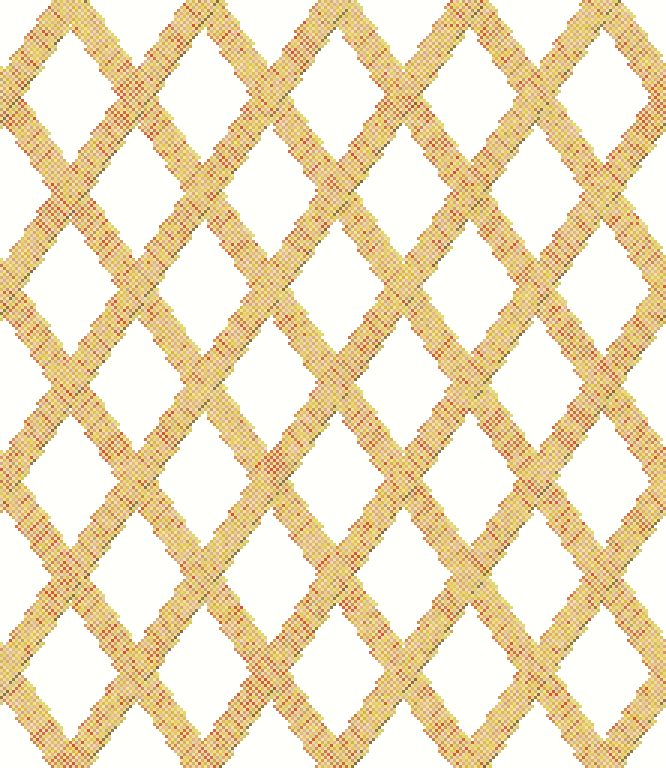
Reproduce this pattern procedurally as a Shadertoy shader.

```glsl
const vec2 GRID = vec2(222.0, 256.0);  // stipple cells on the canvas
const vec2 REPEATS = vec2(5.0, 4.0);   // diamonds across and up

float hash(vec2 p) {
    return fract(sin(dot(p, vec2(127.1, 311.7))) * 43758.5453);
}

// Value noise that wraps after "period" lattice cells
float wrapNoise(vec2 p, vec2 period) {
    vec2 i = floor(p), f = fract(p);
    f = f * f * (3.0 - 2.0 * f);
    vec2 lo = mod(i, period), hi = mod(i + 1.0, period);
    return mix(mix(hash(lo), hash(vec2(hi.x, lo.y)), f.x),
               mix(hash(vec2(lo.x, hi.y)), hash(hi), f.x), f.y);
}

// Stippled wood: light and dark cells alternate, red grain runs diagonally
vec3 wood(vec2 cell, float lean, float odd) {
    float pick = hash(cell + 17.0);
    float jitter = hash(cell + 41.0) - 0.5;
    if (odd < 0.5) {
        vec3 light = pick < 0.54 ? vec3(0.92, 0.85, 0.66) : vec3(0.93, 0.87, 0.54);
        return light + jitter * vec3(0.06, 0.06, 0.16);
    }
    // Each streak climbs through a block of eight rows
    vec2 streak = vec2(mod(cell.x - lean * mod(cell.y, 8.0), GRID.x), floor(cell.y / 8.0));
    float wear = wrapNoise(cell / GRID * vec2(12.0, 14.0), vec2(12.0, 14.0));
    float grain = 0.75 * hash(streak + 5.0) + 0.25 * pick;
    if (grain < 0.22 + 0.3 * wear)
        return vec3(0.80, 0.49, 0.33) + jitter * vec3(-0.1, 0.36, 0.26);
    vec3 dark = pick < 0.53 ? vec3(0.87, 0.68, 0.53) : vec3(0.87, 0.74, 0.33);
    return dark + jitter * vec3(0.06, 0.1, 0.12);
}

vec3 lattice(vec2 uv) {
    vec2 cell = mod(floor(uv * GRID), GRID);
    vec2 p = (cell + 0.5) / GRID * REPEATS;
    float odd = mod(cell.x + cell.y, 2.0);

    // Signed offsets from the centre lines of the slats
    float rising = fract(p.x - p.y - 0.03) - 0.5;
    float falling = fract(p.x + p.y - 0.03) - 0.5;

    // Only the odd cells reach the outer fringe
    float halfWidth = mix(0.130, 0.149, odd);
    vec3 color = vec3(1.0, 1.0, 0.99);

    // Rear slats with a pale upper edge
    if (abs(falling) < halfWidth) {
        color = wood(cell, 1.0, odd);
        if (falling > 0.125 && odd > 0.5)
            color = mix(color, vec3(0.88, 0.90, 0.42), 0.75);
        if (falling < -0.130)
            color = mix(color, vec3(0.84, 0.46, 0.30), 0.6);
    }

    // Front slats with a shaded lower edge
    if (abs(rising) < halfWidth) {
        color = wood(cell, -1.0, odd);
        if (rising < -0.130)
            color = mix(color, vec3(0.84, 0.46, 0.30), 0.6);
        if (rising > 0.130)
            color = mix(color, vec3(0.82, 0.82, 0.40), 0.6);
        else if (rising > 0.098 && odd > 0.5 && hash(cell + 73.0) < 0.75)
            color = mix(color, vec3(0.46, 0.40, 0.24), 0.75);
    }
    return color;
}

void mainImage(out vec4 fragColor, in vec2 fragCoord) {
    // Average a 3 x 3 set of samples to smooth the cell borders
    vec3 sum = vec3(0.0);
    for (int k = 0; k < 9; k++) {
        vec2 offset = (vec2(k % 3, k / 3) - 1.0) / 3.0;
        sum += lattice((fragCoord + offset) / iResolution.xy);
    }
    fragColor = vec4(sum / 9.0, 1.0);
}
```
